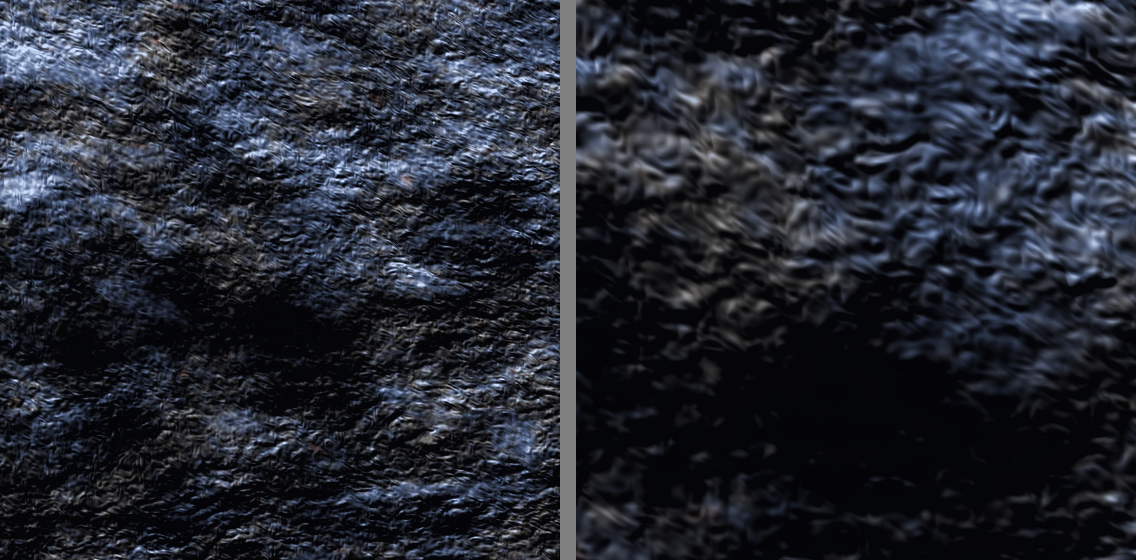
Left: the whole. Right: its middle third, enlarged.
Write a Shadertoy shader that draws this texture.

```glsl
// A dark, blue-grey rock face lit from above: creased noise layers form a
// height field, its slope towards the light gives the grain, and broad masks
// add a shadowed hollow, a bright ledge, smooth pale slabs and rusty specks.

vec2 hash22(vec2 p) {
    vec3 q = fract(p.xyx * vec3(0.1031, 0.1030, 0.0973));
    q += dot(q, q.yzx + 33.33);
    return fract((q.xx + q.yz) * q.zy);
}

float cornerSlope(vec2 cell, vec2 corner, vec2 f) {
    vec2 gradient = (hash22(cell + corner) * 2.0 - 1.0) * 1.22;
    return dot(gradient, f - corner);
}

// Gradient noise, centred on zero
float noise(vec2 p) {
    vec2 cell = floor(p), f = p - cell;
    vec2 w = f * f * f * (f * (f * 6.0 - 15.0) + 10.0);
    float low = mix(cornerSlope(cell, vec2(0, 0), f), cornerSlope(cell, vec2(1, 0), f), w.x);
    float high = mix(cornerSlope(cell, vec2(0, 1), f), cornerSlope(cell, vec2(1, 1), f), w.x);
    return mix(low, high, w.y);
}

// Strata dip to the right near the top and rise to the right near the bottom
vec2 bendStrata(vec2 p) {
    p.y += 0.4 * p.x * (p.y - 0.4);
    return p + 0.022 * vec2(noise(p * 5.0 + 31.0), noise(p * 6.0 + 57.0));
}

// Short lumps with creases between them, from boulders down to grit
float rockHeight(vec2 p) {
    p = bendStrata(p);
    p += 0.007 * vec2(noise(p * 34.0 + 7.0), noise(p * 34.0 + 91.0));
    float height = 0.0, frequency = 16.0, strength = 0.65;
    for (int i = 0; i < 4; i++) {
        float n = noise(p * frequency * vec2(0.72, 1.0) + float(i) * 17.3);
        height += strength * sqrt(n * n + 0.002) / frequency;
        p = mat2(0.97, 0.24, -0.24, 0.97) * p;
        frequency *= 1.95;
        strength *= 1.3;
    }
    return height;
}

// Soft elliptical spot, tilted by a slope
float spot(vec2 p, vec2 centre, vec2 size, float slope) {
    vec2 d = p - centre;
    d.y -= slope * d.x;
    d /= size;
    return exp(-dot(d, d));
}

void mainImage(out vec4 fragColor, in vec2 fragCoord) {
    vec2 uv = fragCoord / iResolution.y;
    vec2 strata = bendStrata(uv);

    // Broad forms, with ragged edges
    vec2 ragged = uv + 0.07 * vec2(noise(uv * 7.0 + 3.0), noise(uv * 9.0 + 11.0))
                + 0.03 * vec2(noise(uv * 24.0 + 13.0), noise(uv * 27.0 + 29.0));
    float hollow = spot(ragged, vec2(0.38, 0.41), vec2(0.30, 0.11), -0.1);
    float ledge = spot(ragged, vec2(0.84, 0.30), vec2(0.17, 0.045), 0.3);
    vec2 patchPoint = strata + 0.5 * (ragged - uv);
    float patches = noise(patchPoint * vec2(4.0, 8.0) + 5.0)
                  + 0.6 * noise(patchPoint * vec2(11.0, 18.0) + 19.0);
    float slab = smoothstep(0.16, 0.36, noise(patchPoint * vec2(6.0, 13.0) + 83.0));

    // Slope of the surface towards the light
    vec2 toLight = vec2(-0.002, 0.0036);
    float relief = (rockHeight(uv) - rockHeight(uv + toLight)) / 0.0041;
    relief *= (1.0 - 0.4 * slab) * (1.0 - 0.5 * hollow);

    // Mineral speckle breaks up the lit edges
    float speckle = noise(uv * vec2(62.0, 78.0) + 37.0) + noise(uv * vec2(110.0, 130.0) + 61.0);

    // Exposure, then a curve with deep shadows and sparse highlights
    float exposure = 0.08 + 0.64 * relief + 0.7 * speckle + 1.4 * patches
                   + 1.1 * (uv.y - 0.52) - 1.15 * hollow + 1.2 * ledge + 0.65 * slab;
    exposure = clamp(exposure, -1.9, 2.4);
    float tone = max(0.125 + exposure * (0.19 + 0.05 * exposure), 0.018);

    // Cool light on smooth stone, brownish grit, a few rusty specks
    float cool = 0.52 + 1.1 * noise(uv * 6.0 + 71.0) + 0.9 * noise(strata * vec2(40.0, 55.0))
               + 0.35 * slab + 0.3 * (uv.y - 0.5);
    vec3 tint = mix(vec3(1.03, 1.0, 0.97), vec3(0.80, 0.97, 1.30), clamp(cool, 0.0, 1.0));
    float rust = smoothstep(0.42, 0.62, noise(strata * vec2(17.0, 24.0) + 43.0));
    tint = mix(tint, vec3(1.3, 0.94, 0.8), 0.6 * rust);
    tint = mix(tint, vec3(0.92, 1.0, 1.13), smoothstep(0.35, 0.8, tone));

    vec3 color = tone * tint + vec3(0.0, 0.0, 0.01);
    fragColor = vec4(clamp(color, 0.0, 1.0), 1.0);
}
```
